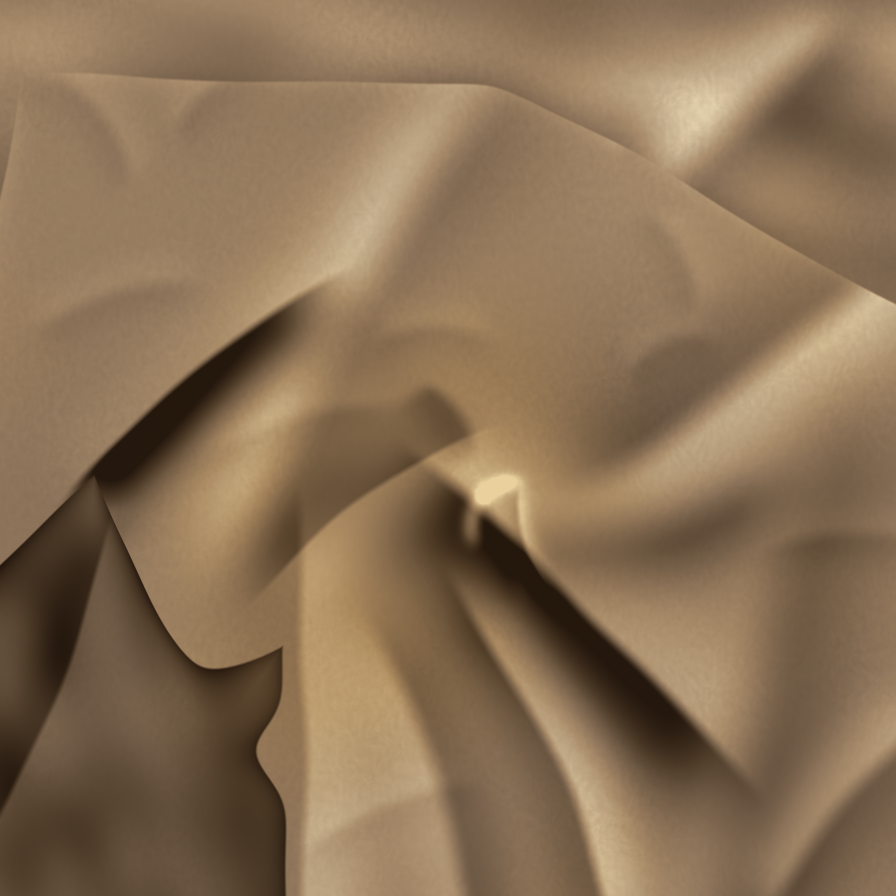
This texture is drawn by a WebGL 1 fragment shader. Its source:

```glsl
precision highp float;
// Draped tan leather: soft sheen on rolling folds, hard tucks and a dark pile at the lower left.
uniform vec2 u_resolution;

// Colour ramp, from deep shadow to gloss
const vec3 PIT = vec3(0.14, 0.09, 0.05);
const vec3 SHADOW = vec3(0.29, 0.22, 0.15);
const vec3 BROWN = vec3(0.43, 0.35, 0.27);
const vec3 TAN = vec3(0.55, 0.45, 0.35);
const vec3 SAND = vec3(0.66, 0.55, 0.42);
const vec3 SHEEN = vec3(0.76, 0.67, 0.54);
const vec3 GLOSS = vec3(0.90, 0.83, 0.69);
const vec3 GOLD_TINT = vec3(1.02, 0.98, 0.86);
// Tones are positions on the ramp, 0 = PIT to 6 = GLOSS
const float SHEET_TONE = 3.25;
const float BACK_TONE = 3.3;
const float PILE_TONE = 1.6;
const float CONTRAST = 1.25;
const float MOTTLE = 0.9;
const float GRAIN = 0.38;
const float WARP = 0.018;
const float EDGE = 0.002;
const int CREASES = 14;

vec2 hash2(vec2 p) {
  vec2 k = vec2(dot(p, vec2(127.1, 311.7)), dot(p, vec2(269.5, 183.3)));
  return fract(sin(k) * 43758.55);
}

float corner(vec2 cell, vec2 f, vec2 o) {
  return dot(hash2(cell + o) * 2.0 - 1.0, f - o);
}

// Gradient noise, roughly -0.6 to 0.6
float noise(vec2 p) {
  vec2 i = floor(p), f = p - i;
  vec2 u = f * f * f * (f * (f * 6.0 - 15.0) + 10.0);
  return mix(mix(corner(i, f, vec2(0, 0)), corner(i, f, vec2(1, 0)), u.x),
             mix(corner(i, f, vec2(0, 1)), corner(i, f, vec2(1, 1)), u.x), u.y);
}

// Bent fold from line.xy to line.zw, lit on its left and shaded on its right.
// form = bend, width, edge softness; light = lit gain, shade loss
float fold(vec2 p, vec4 line, vec3 form, vec2 light) {
  vec2 span = line.zw - line.xy, q = p - line.xy;
  float len = length(span), t = dot(q, span) / (len * len);
  float s = (q.y * span.x - q.x * span.y) / len - form.x * 4.0 * t * (1.0 - t);
  float ends = smoothstep(-0.12, 0.16, t) * (1.0 - smoothstep(0.76, 1.12, t));
  float d = abs(s) / form.y;
  return ends * exp(-d * d * sqrt(d)) * mix(-light.y, light.x, smoothstep(-form.z, form.z, s));
}

// Main drape: broad ridges, pocket, valley and gathered lower folds
float drape(vec2 p) {
  float t = fold(p, vec4(0.25, 0.36, 0.57, 0.94), vec3(0.015, 0.085, 0.04), vec2(1.6, 0.5));
  t += fold(p, vec4(0.08, 0.45, 0.365, 0.685), vec3(0.018, 0.062, 0.006), vec2(0.4, 3.2));
  t += fold(p, vec4(0.53, 0.51, 0.29, 0.34), vec3(-0.02, 0.06, 0.004), vec2(0.6, 0.9));
  t += fold(p, vec4(0.48, 0.57, 0.53, 0.49), vec3(0.01, 0.04, 0.01), vec2(0.1, 1.1));
  t += fold(p, vec4(0.48, 0.48, 0.83, 0.13), vec3(0.012, 0.095, 0.01), vec2(1.2, 2.4));
  t += fold(p, vec4(0.575, 0.45, 0.62, 0.34), vec3(-0.012, 0.014, 0.004), vec2(1.0, 0.5));
  t += fold(p, vec4(1.00, 0.71, 0.64, 0.45), vec3(0.01, 0.08, 0.025), vec2(1.5, 0.8));
  t += fold(p, vec4(0.57, 0.41, 0.88, 0.48), vec3(-0.02, 0.075, 0.04), vec2(0.1, 1.5));
  t += fold(p, vec4(0.33, 0.42, 0.33, -0.12), vec3(0.01, 0.08, 0.008), vec2(1.1, 0.2));
  t += fold(p, vec4(0.52, 0.34, 0.69, -0.08), vec3(0.02, 0.055, 0.009), vec2(1.5, 1.1));
  t += fold(p, vec4(0.53, -0.08, 0.42, 0.30), vec3(-0.02, 0.06, 0.015), vec2(0.8, 1.0));
  t += fold(p, vec4(0.79, -0.10, 0.92, 0.55), vec3(0.01, 0.12, 0.05), vec2(0.2, 1.2));
  t += fold(p, vec4(0.86, -0.02, 1.06, 0.22), vec3(0.01, 0.06, 0.015), vec2(1.3, 0.6));
  // Glossy curl where the folds meet
  vec2 c = p - vec2(0.565, 0.418);
  float arc = (length(c) - 0.037) / 0.010;
  return t + 2.2 * exp(-arc * arc) * smoothstep(0.0, 0.03, dot(c, vec2(-0.8, 0.6)));
}

// Faint scattered creases
float creases(vec2 p) {
  float t = 0.0;
  for (int i = 0; i < CREASES; i++) {
    vec2 r = hash2(vec2(float(i), 3.0)), q = hash2(vec2(float(i), 8.0));
    float turn = mix(-1.2, 1.1, q.x);
    vec2 reach = vec2(cos(turn), sin(turn)) * mix(0.10, 0.24, q.y);
    t += fold(p, vec4(r, r + reach), vec3(0.015, 0.035, 0.012), vec2(0.3));
  }
  return t;
}

vec3 leather(float t) {
  vec3 c = mix(PIT, SHADOW, clamp(t, 0.0, 1.0));
  c = mix(c, BROWN, clamp(t - 1.0, 0.0, 1.0));
  c = mix(c, TAN, clamp(t - 2.0, 0.0, 1.0));
  c = mix(c, SAND, clamp(t - 3.0, 0.0, 1.0));
  c = mix(c, SHEEN, clamp(t - 4.0, 0.0, 1.0));
  return mix(c, GLOSS, clamp(t - 5.0, 0.0, 1.0));
}

void main() {
  vec2 uv = gl_FragCoord.xy / u_resolution.y;
  vec2 p = uv + WARP * vec2(noise(uv * 5.0), noise(uv * 5.0 + 31.0));
  // Signed distances to the sheet's rim and to the pile's opening
  float bend = p.x - 0.55, slope = 0.36 - 1.6 * p.x, lift = p.x - 0.2;
  float rim = min(0.915 - 0.28 * (bend + sqrt(bend * bend + 0.0006)) - p.y,
                  p.x - 0.03 + 0.21 * (0.92 - p.y));
  float hem = 0.24 + 0.5 * (slope + sqrt(slope * slope + 0.001)) + 2.5 * lift * lift;
  float side = 0.318 - 0.035 * exp(-pow((p.y - 0.16) / 0.04, 2.0));
  float opening = min(min(0.37 + 0.9 * p.x, hem) - p.y, side - p.x);

  // Layers, back to front
  float back = BACK_TONE + 2.0 * noise(vec2(p.x * 4.0 - p.y * 2.0, p.y * 9.0 + p.x * 2.0));
  back += fold(p, vec4(0.75, 0.78, 0.94, 0.98), vec3(0.01, 0.07, 0.03), vec2(1.5, 0.8));
  back -= 0.6 * exp(-abs(rim) / 0.05);
  float sheet = SHEET_TONE + drape(p) + creases(p) + 0.5 * exp(-abs(rim) / 0.014);
  float pile = PILE_TONE + 1.4 * noise(p * vec2(12.0, 4.0) + p.y * 3.0);
  pile += fold(p, vec4(0.12, 0.40, -0.03, 0.04), vec3(0.012, 0.05, 0.004), vec2(0.3, 1.2));
  pile -= 1.3 * exp(-abs(opening) / 0.02);
  float tone = mix(back, sheet, smoothstep(-EDGE, EDGE, rim));
  tone = SHEET_TONE + CONTRAST * (tone + MOTTLE * noise(p * 3.5 + 7.0) - SHEET_TONE);
  tone = mix(tone, pile, smoothstep(-EDGE, EDGE, opening));

  // Fine wrinkled grain, clearest in the light
  vec2 g = uv + 0.012 * vec2(noise(uv * 28.0), noise(uv * 28.0 + 9.0));
  float grain = noise(g * vec2(150.0, 95.0)) + 0.6 * noise(g * 230.0);
  tone += GRAIN * grain * (0.6 + 0.8 * noise(uv * 6.0 + 17.0)) * smoothstep(0.3, 4.0, tone);
  float gold = smoothstep(0.4, 0.05, distance(p, vec2(0.42, 0.38))) + noise(p * 4.0 + 50.0);
  gl_FragColor = vec4(leather(tone) * mix(vec3(1.0), GOLD_TINT, clamp(gold, 0.0, 1.0)), 1.0);
}
```
